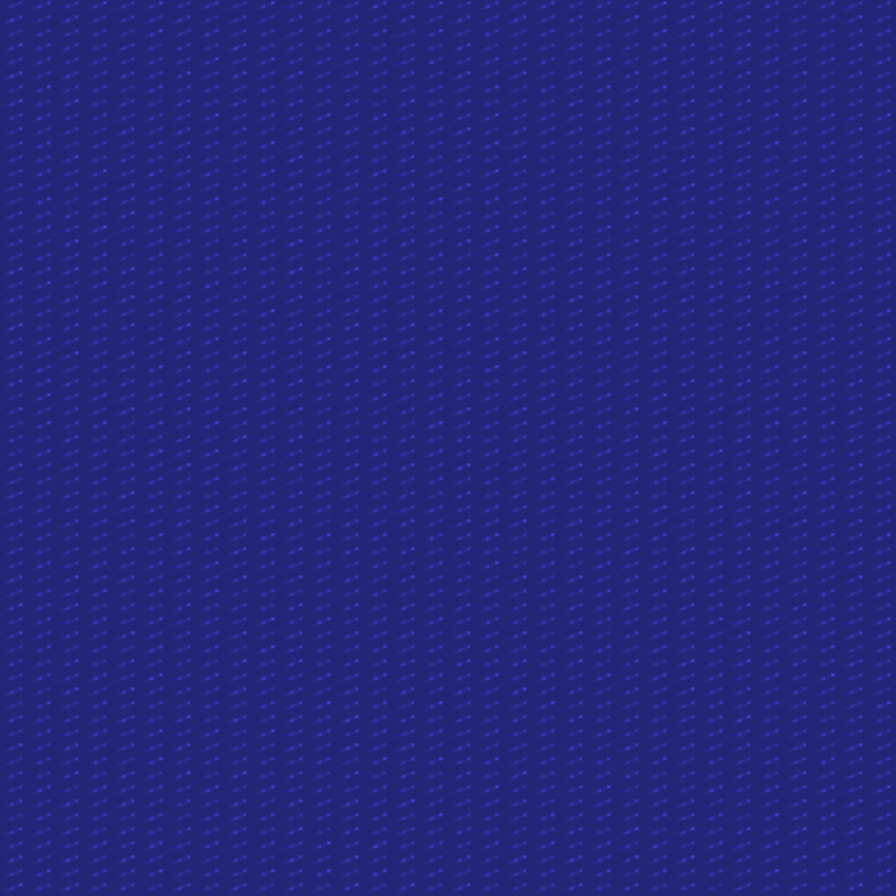
A Shadertoy shader for this texture:

```glsl
// Indigo twill cloth: short soft dashes rising to the right, each carrying a pair
// of small bright stitches on a rectangular lattice. Every second cell, counted
// diagonally, is paler; wrapped hashes vary the stitches and the thread grain.

const vec2 REPEATS = vec2(32.0, 64.0);     // weave cells across and up
const vec2 PAIR_CENTER = vec2(0.58, 0.67); // inside a cell
const float SLOPE = 0.4;                   // rise of dashes and pairs
const float PAIR_SPACING = 0.0100;         // horizontal, in canvas widths
const vec2 STITCH_SIZE = vec2(0.0023, 0.0019);  // half length, half thickness
const vec2 STITCH_GAIN = vec2(0.72, 0.88); // left and right stitch
const float STITCH_VARIATION = 0.55;
const float ODD_CELL_GAIN = 0.68;          // stitches of the duller cells
const vec2 DASH_SHIFT = vec2(-0.12, -0.1); // from the pair, in cells
const vec2 DASH_SIZE = vec2(0.0110, 0.0027);
const float DASH_GAIN = 0.85;
const float DASH_VARIATION = 0.5;
const vec2 THREADS = vec2(256.0, 256.0);   // grain cells
const float GRAIN = 0.05;

const vec3 INDIGO = vec3(0.137, 0.145, 0.467);
const vec3 DASH_BLUE = vec3(0.163, 0.166, 0.55);
const vec3 STITCH_BLUE = vec3(0.22, 0.24, 0.76);

float hash(vec2 p) {
    vec3 q = fract(vec3(p.xyx) * 0.1031);
    q += dot(q, q.yzx + 33.33);
    return fract((q.x + q.y) * q.z);
}

// Value noise that wraps after a whole number of cells
float wrappedNoise(vec2 uv, vec2 cells) {
    vec2 p = uv * cells;
    vec2 id = floor(p);
    vec2 f = fract(p);
    f = f * f * (3.0 - 2.0 * f);
    float a = hash(mod(id, cells));
    float b = hash(mod(id + vec2(1.0, 0.0), cells));
    float c = hash(mod(id + vec2(0.0, 1.0), cells));
    float d = hash(mod(id + vec2(1.0, 1.0), cells));
    return mix(mix(a, b, f.x), mix(c, d, f.x), f.y);
}

// Offset to the nearest lattice point, turned along the slope; gives its cell
vec2 toNearest(vec2 uv, vec2 origin, out vec2 cell) {
    vec2 p = uv * REPEATS - origin;
    vec2 id = floor(p + 0.5);
    cell = mod(id, REPEATS);
    vec2 d = (p - id) / REPEATS;
    vec2 along = normalize(vec2(1.0, SLOPE));
    return vec2(dot(d, along), dot(d, vec2(-along.y, along.x)));
}

// Soft elongated dash, different in strength from cell to cell
float dashMask(vec2 uv) {
    vec2 cell;
    vec2 d = toNearest(uv, PAIR_CENTER + DASH_SHIFT, cell);
    float shape = 1.0 - smoothstep(0.35, 1.3, length(d / DASH_SIZE));
    float chance = hash(cell + 19.0);
    return shape * (1.0 + DASH_VARIATION * (chance - 0.5));
}

// Pair of small stitches on the dash
float stitchMask(vec2 uv, float pixel) {
    float mask = 0.0;
    for (int k = 0; k < 2; k++) {
        vec2 offset = (float(k) - 0.5) * PAIR_SPACING * vec2(1.0, SLOPE);
        vec2 cell;
        vec2 d = toNearest(uv, PAIR_CENTER + offset * REPEATS, cell);
        float dist = (length(d / STITCH_SIZE) - 1.0) * STITCH_SIZE.y;
        float shape = 1.0 - smoothstep(-0.7 * pixel, 0.7 * pixel, dist);
        float odd = mod(cell.x + cell.y, 2.0);
        float chance = hash(cell + 71.0 * float(k));
        float gain = STITCH_GAIN[k] * mix(1.0, ODD_CELL_GAIN, odd);
        gain *= 1.0 + STITCH_VARIATION * (chance - 0.5);
        mask = max(mask, shape * gain);
    }
    return mask;
}

void mainImage(out vec4 fragColor, in vec2 fragCoord) {
    vec2 uv = fragCoord / iResolution.xy;
    float pixel = 1.0 / min(iResolution.x, iResolution.y);

    // Cloth, dashes, then stitches
    vec3 color = mix(INDIGO, DASH_BLUE, DASH_GAIN * dashMask(uv));
    color = mix(color, STITCH_BLUE, stitchMask(uv, pixel));

    // Thread grain
    color *= 1.0 + GRAIN * (wrappedNoise(uv, THREADS) - 0.5);
    fragColor = vec4(color, 1.0);
}
```
